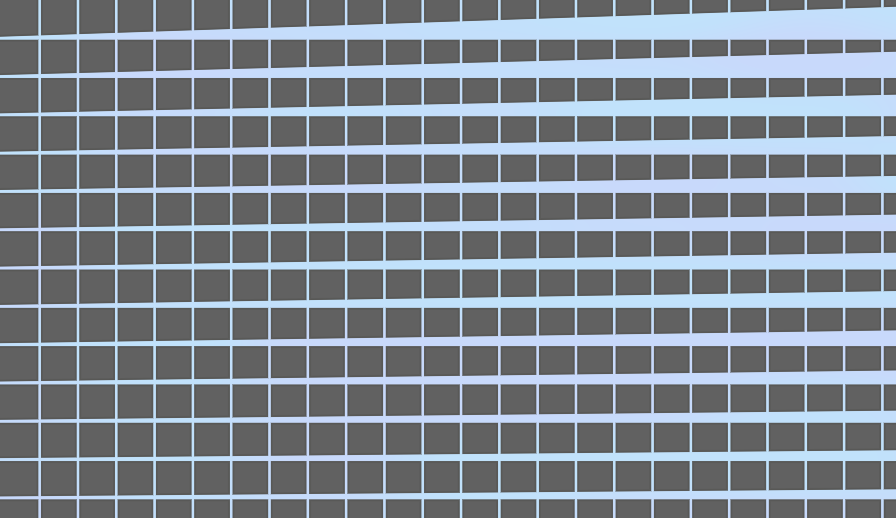
Write a WebGL 2 fragment shader that draws this pattern.

```glsl
#version 300 es
precision highp float;
// Grey cells on a square grid with thin pale blue vertical lines.
// The horizontal lines are wedges: flat below, rising to the right, thickest in
// the top rows. Distances give smooth edges, noise gives the faint blue tint.

uniform vec2 u_resolution;
out vec4 fragColor;

// Lengths are in canvas heights, measured from the top left corner.
const float PITCH        = 0.07395;
const float FIRST_LINE   = 0.0766;   // first line across and down
const float LINE_WIDTH   = 0.0050;   // vertical lines
const float WEDGE_START  = 0.0056;   // wedge thickness at the left
const float WEDGE_END    = 0.0180;   // least thickness at the right
const float TOP_GROWTH   = 0.0455;   // extra thickness of the top row
const float TOP_FALLOFF  = 3.0;      // rows over which that fades
const float SWELL        = 0.0100;   // gentle swell around a middle row
const float SWELL_ROW    = 7.2;
const float SWELL_SPREAD = 8.0;
const float RIM_WIDTH    = 0.0035;   // darker border inside each cell
const vec2  TINT_SCALE   = vec2(3.2, 9.0);

const vec3 CELL_GREY = vec3(0.380, 0.380, 0.380);
const vec3 RIM_GREY  = vec3(0.345, 0.345, 0.338);
const vec3 ICE_BLUE  = vec3(0.755, 0.885, 0.985);
const vec3 LAVENDER  = vec3(0.785, 0.850, 0.985);

float hash(vec2 p) {
    p = fract(p * vec2(0.1731, 0.3179));
    p += dot(p, p.yx + 31.37);
    return fract(p.x * p.y * 17.3);
}

float valueNoise(vec2 p) {
    vec2 cell = floor(p);
    vec2 f = fract(p);
    f = f * f * (3.0 - 2.0 * f);
    float low  = mix(hash(cell), hash(cell + vec2(1.0, 0.0)), f.x);
    float high = mix(hash(cell + vec2(0.0, 1.0)), hash(cell + vec2(1.0, 1.0)), f.x);
    return mix(low, high, f.y);
}

// Signed distance to the nearest vertical line.
float verticalLine(float x) {
    float column = max(round((x - FIRST_LINE) / PITCH), 0.0);
    return abs(x - FIRST_LINE - column * PITCH) - 0.5 * LINE_WIDTH;
}

// Thickness of a wedge, growing evenly from left (0) to right (1).
float wedgeThickness(float row, float across) {
    float offset = row - SWELL_ROW;
    float atRight = WEDGE_END + TOP_GROWTH * exp(-row / TOP_FALLOFF)
                  + SWELL * exp(-offset * offset / SWELL_SPREAD);
    return mix(WEDGE_START, atRight, across);
}

// Signed distance to the wedges just above and below the point.
float wedges(float y, float across) {
    float nextRow = ceil((y - FIRST_LINE) / PITCH);
    float d = 1.0;
    for (int i = 0; i < 2; i++) {
        float row = nextRow - float(i);
        if (row < 0.0) continue;
        float height = FIRST_LINE + row * PITCH - y;
        d = min(d, max(height - wedgeThickness(row, across), -height));
    }
    return d;
}

void main() {
    vec2 p = gl_FragCoord.xy / u_resolution.y;
    p.y = 1.0 - p.y;
    float across = gl_FragCoord.x / u_resolution.x;
    float pixel = 1.0 / u_resolution.y;

    float d = min(verticalLine(p.x), wedges(p.y, across));

    // Cells with a soft darker rim
    float rim = 1.0 - smoothstep(0.5 * RIM_WIDTH, 1.5 * RIM_WIDTH, d);
    vec3 color = mix(CELL_GREY, RIM_GREY, rim);

    // Pale lines with a drifting tint
    float tint = smoothstep(0.25, 0.85, valueNoise(p * TINT_SCALE));
    vec3 lineColor = mix(ICE_BLUE, LAVENDER, tint);
    float coverage = 1.0 - smoothstep(-0.6 * pixel, 0.6 * pixel, d);
    color = mix(color, lineColor, coverage);

    fragColor = vec4(color, 1.0);
}
```
